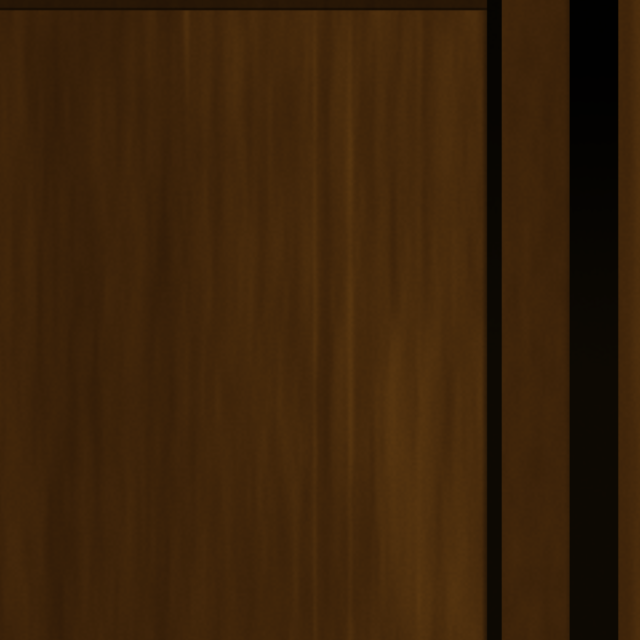
Give the GLSL for this texture, as a WebGL 1 fragment shader.

```glsl
precision highp float;

uniform vec2 u_resolution;

const vec3 WOOD_DARK = vec3(0.190, 0.105, 0.027);
const vec3 WOOD_MID = vec3(0.254, 0.147, 0.040);
const vec3 WOOD_LIGHT = vec3(0.340, 0.208, 0.060);
const vec3 GAP_TOP = vec3(0.004, 0.003, 0.002);
const vec3 GAP_BOTTOM = vec3(0.052, 0.036, 0.012);

const float PANEL_RIGHT = 0.761;
const float PANEL_TOP = 0.984;
const float STILE_LEFT = 0.784;
const float STILE_RIGHT = 0.890;
const float EDGE_LEFT = 0.966;
const float EDGE_SOFTNESS = 0.0015;
const float BROAD_GRAIN = 0.26;
const float FIBRE_GRAIN = 0.34;
const float FINE_GRAIN = 0.20;

float hash(vec2 p) {
  vec3 q = fract(vec3(p.xyx) * 0.1031);
  q += dot(q, q.yzx + 33.33);
  return fract((q.x + q.y) * q.z);
}

float noise(vec2 p) {
  vec2 cell = floor(p);
  vec2 f = fract(p);
  f = f * f * (3.0 - 2.0 * f);
  float low = mix(hash(cell), hash(cell + vec2(1.0, 0.0)), f.x);
  float high = mix(hash(cell + vec2(0.0, 1.0)), hash(cell + vec2(1.0, 1.0)), f.x);
  return mix(low, high, f.y);
}

// Broad figure, slender fibres and short fine flecks, centred on zero
float woodGrain(vec2 p) {
  p.x += 0.006 * (noise(p * vec2(6.0, 5.0)) - 0.5);
  float broad = noise(p * vec2(13.0, 3.5) + 4.7) - 0.5;
  float fibre = noise(p * vec2(58.0, 4.5) + 21.3) - 0.5;
  float fine = noise(p * vec2(125.0, 13.0) + 38.1) - 0.5;
  return BROAD_GRAIN * broad + FIBRE_GRAIN * fibre + FINE_GRAIN * fine;
}

float streak(float x, float centre, float width) {
  float d = (x - centre) / width;
  return exp(-d * d);
}

float edgeStep(float edge, float x) {
  float w = max(EDGE_SOFTNESS, 0.75 / u_resolution.x);
  return smoothstep(edge - w, edge + w, x);
}

vec3 woodColor(float tone) {
  vec3 lower = mix(WOOD_DARK, WOOD_MID, clamp(tone * 2.0, 0.0, 1.0));
  return mix(lower, WOOD_LIGHT, clamp(tone * 2.0 - 1.0, 0.0, 1.0));
}

float panelTone(vec2 p) {
  float tone = 0.35 + 0.30 * smoothstep(0.15, 0.64, p.x);
  tone += 0.75 * woodGrain(p);

  // Long pale fibres
  float fade = 0.6 + 0.4 * noise(vec2(3.0, p.y * 5.0));
  tone += fade * 0.25 * streak(p.x, 0.492, 0.004);
  tone += fade * 0.25 * streak(p.x, 0.547, 0.005);
  tone += 0.25 * streak(p.x, 0.292, 0.005) * smoothstep(0.75, 0.95, p.y);
  tone += 0.12 * streak(p.x, 0.655, 0.006);
  tone += 0.18 * streak(p.x, 0.705, 0.012) * smoothstep(0.35, 0.0, p.y);

  // Darker fibres and broad warm patches
  tone -= 0.17 * streak(p.x, 0.262, 0.018) * (0.4 + 0.6 * noise(vec2(8.0, p.y * 4.0)));
  tone -= 0.14 * streak(p.x, 0.450, 0.020) * streak(p.y, 0.45, 0.10);
  tone -= 0.10 * streak(p.x, 0.510, 0.010);
  tone -= 0.08 * streak(p.x, 0.090, 0.014);
  tone += 0.12 * streak(p.x, 0.630, 0.050) * streak(p.y, 0.34, 0.25);
  tone += 0.13 * streak(p.x, 0.390, 0.090) * streak(p.y, 0.93, 0.08);
  return tone;
}

void main() {
  vec2 p = gl_FragCoord.xy / u_resolution;

  // Main panel, shaded towards its right edge
  vec3 panel = woodColor(panelTone(p));
  panel *= 1.0 - 0.35 * smoothstep(PANEL_RIGHT - 0.010, PANEL_RIGHT, p.x);

  // Shadowed rail and seam above the panel
  vec3 rail = woodColor(0.30 + 0.5 * woodGrain(p + 5.0)) * 0.68;
  panel = mix(panel, rail, edgeStep(PANEL_TOP, p.y));
  panel *= 1.0 - 0.42 * streak(p.y, PANEL_TOP + 0.002, 0.002);

  // Narrow upright and the strip at the far right
  float mottle = noise(p * vec2(55.0, 22.0)) - 0.5;
  vec3 stile = woodColor(0.42 + 0.35 * woodGrain(p + 9.0) + 0.14 * mottle);
  stile *= 1.0 - 0.15 * streak(p.x, STILE_RIGHT, 0.006);
  vec3 strip = woodColor(0.48 + 0.35 * woodGrain(p + 13.0) + 0.25 * smoothstep(0.98, 1.0, p.x));

  // Dark gaps, deepest at the top; the narrow one stays a little lighter
  float depth = smoothstep(0.35, 0.95, p.y);
  vec3 wideGap = mix(GAP_BOTTOM, GAP_TOP, depth);
  vec3 narrowGap = mix(GAP_BOTTOM, GAP_TOP, 0.55 * depth);

  vec3 color = mix(panel, narrowGap, edgeStep(PANEL_RIGHT, p.x));
  color = mix(color, stile, edgeStep(STILE_LEFT, p.x));
  color = mix(color, wideGap, edgeStep(STILE_RIGHT, p.x));
  color = mix(color, strip, edgeStep(EDGE_LEFT, p.x));

  // Faint surface speckle
  color *= 1.0 + 0.06 * (noise(p * 240.0) - 0.5);
  gl_FragColor = vec4(color, 1.0);
}
```
